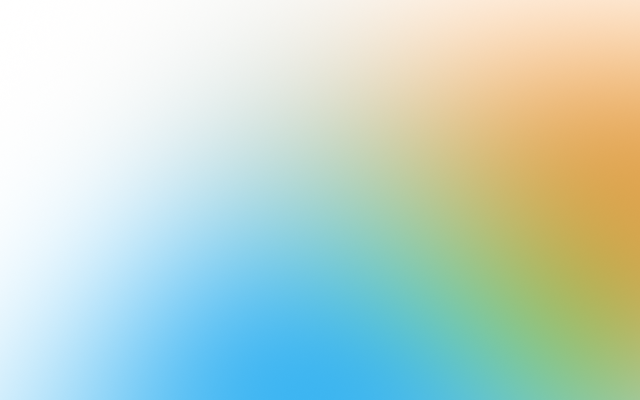
A WebGL 2 fragment shader for this background:

```glsl
#version 300 es
precision highp float;
// Soft two-colour wash on white: a blue glow rises from the bottom centre and
// an orange glow leans in from the right edge. Each glow is a skewed Gaussian
// that absorbs light; where they overlap, the green channel is kept brighter.
uniform vec2 u_resolution;
out vec4 fragColor;

// Blue glow: narrows with height, with a steeper falloff on its left side.
float blueGlow(vec2 p) {
    float dx = p.x - 0.49;
    float left = pow(dx * dx / (0.175 * exp(-1.2 * p.y)), 1.15);
    float right = dx * dx / (0.31 * exp(-2.2 * p.y));
    float rise = p.y / 0.56;
    return exp(-(dx < 0.0 ? left : right) - rise * rise);
}

// Orange glow: centred on the right edge, reaching further inwards near the top.
float orangeGlow(vec2 p) {
    float dx = 1.0 - p.x;
    float dy = p.y - 0.45;
    float reach = mix(0.06, 0.22, smoothstep(-0.1, 0.75, p.y));
    float across = pow(dx * dx / reach, 1.1);
    float along = pow(abs(dy) / (dy > 0.0 ? 0.505 : 0.567), 2.5);
    return exp(-across - along);
}

// Small noise that hides banding in the slow gradients.
float hash(vec2 p) {
    return fract(sin(dot(p, vec2(12.99, 78.23))) * 43758.5);
}

void main() {
    vec2 p = gl_FragCoord.xy / u_resolution;
    float blue = blueGlow(p);
    float orange = orangeGlow(p);

    // Light absorbed from white by each glow
    vec3 absorbed = blue * vec3(0.76, 0.29, 0.05);
    absorbed += orange * vec3(0.11 * orange, 0.36, 0.69);

    // Fresh green where the glows cross
    absorbed.g -= 0.45 * blue * orange;

    vec3 color = 1.0 - absorbed + (hash(gl_FragCoord.xy) - 0.5) / 255.0;
    fragColor = vec4(clamp(color, 0.0, 1.0), 1.0);
}
```
